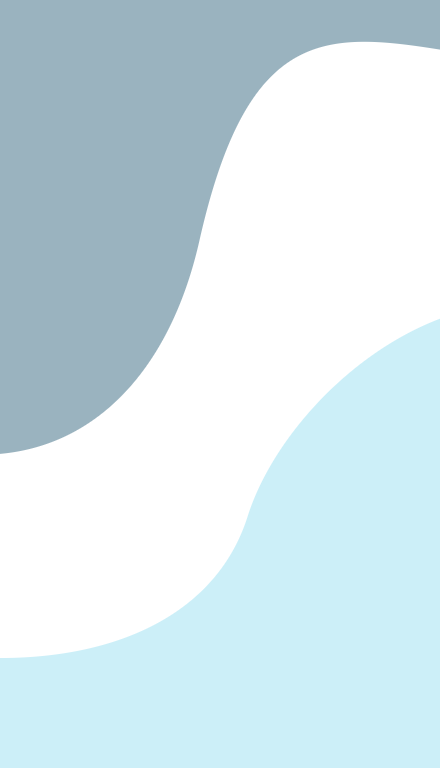
Reproduce this background procedurally as a WebGL 2 fragment shader.

```glsl
#version 300 es
precision highp float;
// Flat background: slate and pale cyan areas with S-shaped edges around a white band.

uniform vec2 u_resolution;
out vec4 outColor;

const vec3 WHITE = vec3(1.0);
const vec3 SLATE = vec3(0.604, 0.702, 0.749);
const vec3 CYAN = vec3(0.80, 0.937, 0.973);

vec2 bezier(vec2 a, vec2 b, vec2 c, vec2 d, float t) {
  float s = 1.0 - t;
  return s * s * s * a + 3.0 * s * s * t * b + 3.0 * s * t * t * c + t * t * t * d;
}

vec2 bezierTangent(vec2 a, vec2 b, vec2 c, vec2 d, float t) {
  float s = 1.0 - t;
  return s * s * (b - a) + 2.0 * s * t * (c - b) + t * t * (d - c);
}

// Approximate signed distance to a curve whose x grows with t; positive above it.
float heightAbove(vec2 p, vec2 a, vec2 b, vec2 c, vec2 d) {
  float low = 0.0;
  float high = 1.0;
  for (int i = 0; i < 18; i++) {
    float mid = 0.5 * (low + high);
    if (bezier(a, b, c, d, mid).x < p.x) low = mid;
    else high = mid;
  }
  float t = 0.5 * (low + high);
  vec2 tangent = normalize(bezierTangent(a, b, c, d, t));
  return (p.y - bezier(a, b, c, d, t).y) * tangent.x;
}

// Two cubic pieces joined at a shared point.
float waveDistance(vec2 p, vec2 start, vec2 c1, vec2 c2, vec2 joint, vec2 c3, vec2 c4, vec2 end) {
  return p.x < joint.x
    ? heightAbove(p, start, c1, c2, joint)
    : heightAbove(p, joint, c3, c4, end);
}

float coverage(float dist, float pixel) {
  return clamp(0.5 + dist / pixel, 0.0, 1.0);
}

void main() {
  // Lengths are fractions of the canvas height.
  vec2 p = gl_FragCoord.xy / u_resolution.y;
  float pixel = 1.0 / u_resolution.y;

  float upper = waveDistance(p,
    vec2(0.0, 0.409), vec2(0.130, 0.4206), vec2(0.224, 0.5247), vec2(0.2604, 0.690),
    vec2(0.323, 0.9635), vec2(0.422, 0.9596), vec2(0.5755, 0.935));
  float lower = waveDistance(p,
    vec2(0.0, 0.1432), vec2(0.1563, 0.1432), vec2(0.284, 0.203), vec2(0.323, 0.3294),
    vec2(0.3555, 0.4297), vec2(0.456, 0.5417), vec2(0.5755, 0.586));

  // Layer the two areas over white.
  vec3 color = mix(WHITE, SLATE, coverage(upper, pixel));
  color = mix(color, CYAN, coverage(-lower, pixel));
  outColor = vec4(color, 1.0);
}
```
